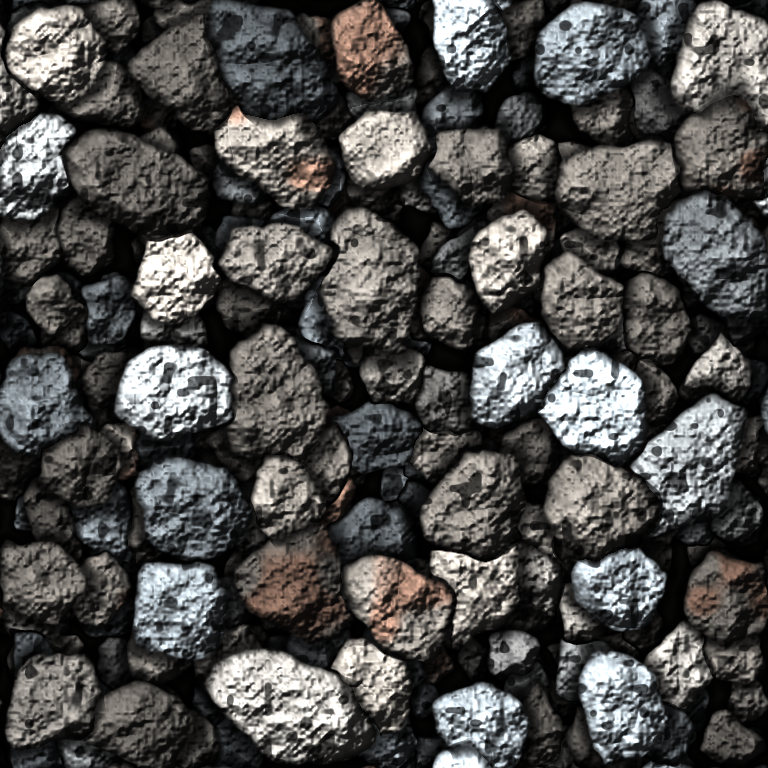
Write a Shadertoy shader that draws this texture.

```glsl
// Bed of crushed grey gravel that tiles: three layers of scattered stones, small
// and dim below, large and bright above. Each stone is a rounded solid cut by
// random planes, lit from the upper left and covered with grain, pits and tints.

const float TAU = 6.2831853;

struct Stone {
    float edge;   // distance inside the outline, negative outside
    float gap;    // height above the next stone in the layer
    vec2 lean;    // outward slope of the surface
    float id;
};

float hash(vec2 p) {
    return fract(sin(dot(p, vec2(127.1, 311.7))) * 43758.5453);
}

// Value noise with n cells across the canvas, wrapping at the borders
float noise(vec2 p, float n) {
    p *= n;
    vec2 i = floor(p), f = fract(p);
    f = f * f * (3.0 - 2.0 * f);
    vec2 a = mod(i, n), b = mod(i + 1.0, n);
    return mix(mix(hash(a), hash(vec2(b.x, a.y)), f.x),
               mix(hash(vec2(a.x, b.y)), hash(b), f.x), f.y);
}

// Broken rock surface: ridges plus finer grain
float relief(vec2 p) {
    return 0.9 * abs(noise(p, 19.0) - 0.5) + 0.4 * noise(p, 43.0)
         + 0.25 * noise(p, 97.0) + 0.16 * noise(p, 201.0);
}

// Topmost stone of one layer with n by n cells
Stone stoneLayer(vec2 p, float n, float seed) {
    Stone s = Stone(-9.0, 9.0, vec2(0.0), 0.0);
    float best = -9.0, second = -9.0;
    vec2 cell = floor(p * n);
    for (int y = -1; y <= 1; y++)
    for (int x = -1; x <= 1; x++) {
        vec2 c = cell + vec2(x, y);
        vec2 key = mod(c, n) + seed;
        if (hash(key + 21.3) < 0.1) continue;

        // Place, turn and stretch the stone
        float id = hash(key);
        vec2 jitter = vec2(hash(key + 3.7), hash(key + 8.3)) - 0.5;
        vec2 q = p * n - c - 0.5 - 0.56 * jitter;
        float turn = TAU * hash(key + 1.9);
        vec2 axis = vec2(cos(turn), sin(turn));
        vec2 side = vec2(-axis.y, axis.x);
        float size = mix(0.42, 0.66, hash(key + 5.1));
        float stretch = mix(1.0, 1.35, hash(key + 6.4));
        q = vec2(dot(q, axis) / stretch, dot(q, side) * sqrt(stretch)) / size;
        if (dot(q, q) > 2.5) continue;

        // Soft minimum of a tilted top and seven side planes
        vec2 tilt = 0.8 * (vec2(hash(key + 12.6), hash(key + 14.2)) - 0.5);
        float sum = exp(-16.0 * (0.5 - dot(tilt, q)));
        vec2 lean = tilt * sum;
        float rim = 0.0;
        for (int i = 0; i < 7; i++) {
            vec2 k = key + 0.37 * float(i);
            float a = (float(i) + 0.8 * hash(k + 31.1)) * TAU / 7.0;
            vec2 dir = vec2(cos(a), sin(a));
            float d = mix(0.72, 1.02, hash(k + 37.9)) - dot(q, dir);
            float steep = mix(0.5, 2.2, hash(k + 43.3));
            float w = exp(-16.0 * steep * d);
            sum += w;
            lean += dir * steep * w;
            rim += exp(-16.0 * d);
        }
        float edge = -log(rim) / 16.0;
        float z = -log(sum) / 16.0 * size + 0.4 * id + 4.0 * min(edge, 0.0);
        if (z > best) {
            second = best;
            best = z;
            lean /= sum;
            s = Stone(edge, 0.0, axis * lean.x + side * lean.y, id);
        } else {
            second = max(second, z);
        }
    }
    s.gap = best - second;
    return s;
}

// Colour of a lit stone surface
vec3 shadeStone(Stone s, vec2 p) {
    vec2 t = p + vec2(s.id, fract(s.id * 7.0));
    float kind = fract(s.id * 53.0), tone = fract(s.id * 91.0);
    float r = relief(t), e = 0.002;
    vec2 bump = vec2(relief(t + vec2(e, 0.0)), relief(t + vec2(0.0, e))) - r;
    vec3 normal = normalize(vec3(s.lean - 0.035 * bump / e, 1.0));
    float light = max(dot(normal, normalize(vec3(-0.4, 0.5, 0.77))), 0.0);

    float value = mix(0.4, 1.15, pow(tone, 1.2)) * (0.1 + 0.98 * light);
    value *= 0.55 + 0.6 * r + 0.3 * noise(t, 230.0);
    float pits = smoothstep(0.16, 0.28, noise(t + 0.31, 61.0));
    value *= mix(1.0, mix(0.35, 1.0, pits), step(0.4, kind));
    value *= mix(0.3, 1.0, smoothstep(0.0, 0.14, s.edge));
    value *= mix(0.25, 1.0, smoothstep(0.0, 0.16, s.gap));

    vec3 tint = mix(vec3(1.04, 1.0, 0.95), vec3(0.94, 1.0, 1.04), smoothstep(0.5, 0.9, kind));
    float rust = step(kind, 0.12) * smoothstep(0.4, 0.75, noise(t, 23.0));
    return value * mix(tint, vec3(1.12, 0.88, 0.76), rust);
}

void mainImage(out vec4 fragColor, in vec2 fragCoord) {
    vec2 p = fragCoord / iResolution.xy;

    // Roughen the outlines
    vec2 rough = p + 0.010 * (vec2(noise(p, 27.0), noise(p + 0.37, 27.0)) - 0.5)
                   + 0.005 * (vec2(noise(p, 83.0), noise(p + 0.61, 83.0)) - 0.5);

    // Stack the layers, each shading what lies below it
    vec3 col = vec3(0.03, 0.03, 0.025);
    for (int i = 0; i < 3; i++) {
        float level = float(i);
        float cells = i == 0 ? 17.0 : i == 1 ? 11.0 : 7.0;
        Stone s = stoneLayer(rough, cells, 31.0 * level);
        col *= mix(0.2, 1.0, smoothstep(0.0, 0.35, -s.edge));
        vec3 surface = shadeStone(s, p) * (0.5 + 0.26 * level);
        col = mix(col, surface, smoothstep(0.0, 0.05, s.edge));
    }
    fragColor = vec4(clamp(col, 0.0, 1.0), 1.0);
}
```
